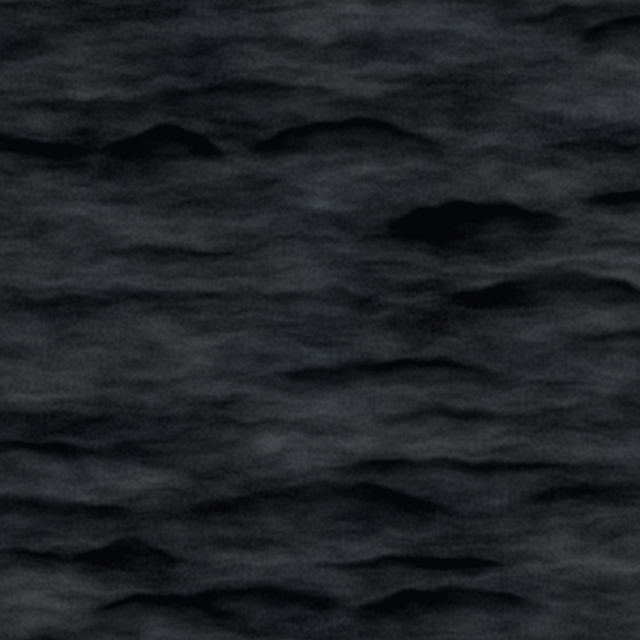
A WebGL 1 fragment shader for this texture:

```glsl
precision highp float;
// Dark open water at dusk: low swells with shadowed faces, fine ripples and faint grain.

uniform vec2 u_resolution;

#define SHADOW_COLOR vec3(0.020, 0.025, 0.036)
#define LIGHT_COLOR vec3(0.237, 0.250, 0.262)
#define BASE_LIGHT 0.59
#define SWELL_CELL vec2(0.34, 0.080)
#define SWELL_DEPTH 0.85
#define SWELL_DARKNESS 0.85
#define CREST_SOFTNESS 0.007
#define BROAD_CONTRAST 0.50
#define RIPPLE_CONTRAST 0.33
#define GRAIN_CONTRAST 0.20
#define GRAIN_SCALE 150.0
#define TINT_AMOUNT 0.014

vec2 hash2(vec2 p) {
  vec3 q = fract(p.xyx * vec3(0.1031, 0.1030, 0.0973));
  q += dot(q, q.yzx + 33.33);
  return fract((q.xx + q.yz) * q.zy);
}

vec2 gradientAt(vec2 cell) {
  float angle = 6.2832 * hash2(cell + 71.0).x;
  return vec2(cos(angle), sin(angle));
}

float gradientNoise(vec2 p) {
  vec2 i = floor(p), f = fract(p);
  vec2 w = f * f * f * (f * (f * 6.0 - 15.0) + 10.0);
  vec2 e = vec2(0.0, 1.0);
  float bottom = mix(dot(gradientAt(i), f),
                     dot(gradientAt(i + e.yx), f - e.yx), w.x);
  float top = mix(dot(gradientAt(i + e.xy), f - e.xy),
                  dot(gradientAt(i + e.yy), f - e.yy), w.x);
  return mix(bottom, top, w.y);
}

// Shadow of one swell: a crisp peaked crest above, fading out below.
float swellShadow(vec2 offset, vec2 shape, vec2 look) {
  float halfLength = mix(0.09, 0.26, shape.x);
  float thickness = mix(0.014, 0.042, shape.y);
  float u = offset.x / halfLength + 0.3 * (look.y - 0.5);
  float envelope = max(0.0, 1.0 - u * u);
  float crest = 0.8 * thickness * envelope * envelope;
  float depth = crest - offset.y;
  float face = smoothstep(-CREST_SOFTNESS, CREST_SOFTNESS, depth);
  float fall = max(depth, 0.0) / (thickness * (0.45 + 0.75 * envelope));
  return mix(0.15, 1.0, look.x) * face * exp(-fall * fall)
       * smoothstep(0.0, 0.75, envelope);
}

// Light left over after every nearby swell has cast its shadow.
float swellLight(vec2 p) {
  float light = 1.0;
  float row = floor(p.y / SWELL_CELL.y);
  for (int j = -1; j <= 2; j++) {
    float y = row + float(j);
    float stagger = hash2(vec2(y, 19.0) + 50.0).x;
    float column = floor(p.x / SWELL_CELL.x + stagger);
    for (int i = -1; i <= 1; i++) {
      vec2 cell = vec2(column + float(i), y) + 40.0;
      vec2 jitter = 0.7 * (hash2(cell) - 0.5);
      vec2 center = (cell - 39.5 - vec2(stagger, 0.0) + jitter) * SWELL_CELL;
      float shadow = swellShadow(p - center, hash2(cell + 113.0), hash2(cell + 227.0));
      light *= 1.0 - SWELL_DEPTH * shadow;
    }
  }
  return light;
}

// Wide soft bands of brighter and darker water.
float broadBands(vec2 p) {
  return gradientNoise(p * vec2(2.4, 8.0) + 11.0)
       + 0.85 * gradientNoise(p * vec2(5.0, 22.0) + 23.0);
}

// Short stretched ripples.
float ripples(vec2 p) {
  return gradientNoise(p * vec2(11.0, 50.0) + 37.0)
       + 0.7 * gradientNoise(p * vec2(27.0, 92.0) + 53.0);
}

void main() {
  vec2 p = gl_FragCoord.xy / u_resolution.y;

  // Bend the surface so that crests run unevenly.
  vec2 bent = p;
  bent.y += 0.016 * gradientNoise(p * vec2(6.0, 9.0) + 5.0);
  bent.y += 0.008 * gradientNoise(p * vec2(21.0, 30.0) + 17.0);

  // Ripples are weaker inside the swell shadows.
  float swell = swellLight(bent);
  float light = BASE_LIGHT - SWELL_DARKNESS * (1.0 - swell);
  light += BROAD_CONTRAST * broadBands(bent);
  light += RIPPLE_CONTRAST * mix(0.5, 1.0, swell) * ripples(bent);

  // Faint soft grain.
  float grain = gradientNoise(p * GRAIN_SCALE + 61.0);
  light += GRAIN_CONTRAST * mix(0.4, 1.0, swell) * grain;

  // Drift between cool and warm reflections.
  float warmth = gradientNoise(p * vec2(5.0, 8.0) + 83.0)
               + 0.6 * gradientNoise(p * vec2(40.0, 60.0) + 97.0);
  vec3 color = mix(SHADOW_COLOR, LIGHT_COLOR, clamp(light, 0.0, 1.15));
  color += TINT_AMOUNT * warmth * swell * vec3(0.7, 0.0, -0.7);

  gl_FragColor = vec4(color, 1.0);
}
```
